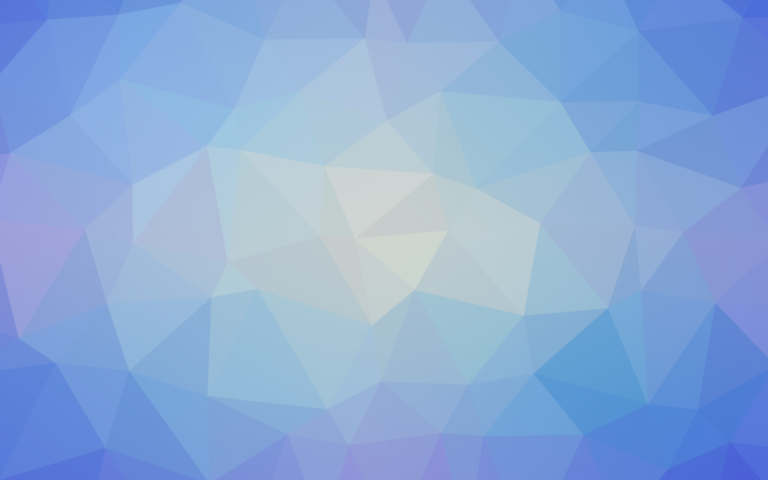
A WebGL 1 fragment shader for this background:

```glsl
precision highp float;

uniform vec2 u_resolution;

#define GRID vec2(6.0, 6.6)
#define JITTER 0.36
#define FACET_SHADE 0.055
#define FACET_TINT 0.025
#define FACET_SLOPE 0.25
#define CENTRE_COLOR vec3(0.82, 0.82, 0.80)

float hash(vec2 p) {
  return fract(sin(dot(p, vec2(27.17, 61.73))) * 4375.85);
}

// Mesh vertex in units of canvas height; odd rows are staggered
vec2 vertex(vec2 id) {
  vec2 jitter = vec2(hash(id), hash(id + 37.4)) * 2.0 - 1.0;
  vec2 stagger = vec2(0.5 * mod(id.y, 2.0), 0.0);
  return (id + stagger + JITTER * jitter) / GRID;
}

float glow(vec2 p, vec2 centre, float radius) {
  vec2 d = (p - centre) / radius;
  return exp(-dot(d, d));
}

// Broad colour field; p spans -1 to 1 on both axes
vec3 field(vec2 p) {
  vec2 a = abs(p);
  vec3 color = CENTRE_COLOR;
  color.r -= 0.21 * (a.x + a.y) + 0.06 * a.x * a.y;
  color.g -= 0.22 * p.x * p.x + (0.17 - 0.03 * p.y) * p.y * p.y;
  color.b += 0.05 * smoothstep(0.0, 0.7, length(p));

  color -= vec3(0.20, 0.09, 0.02) * glow(p, vec2(0.62, -0.66), 0.42);
  color -= vec3(0.10, 0.05, 0.00) * glow(p, vec2(0.65, 0.62), 0.42);
  color -= vec3(0.09, 0.03, 0.00) * glow(p, vec2(-0.75, -0.62), 0.42);
  color -= vec3(0.06, 0.03, 0.01) * glow(p, vec2(0.70, 0.00), 0.35);
  color -= vec3(0.05, 0.02, 0.00) * glow(p, vec2(0.00, -0.60), 0.30);
  color += vec3(0.01, 0.03, 0.05) * glow(p, vec2(-0.60, 0.55), 0.45);
  return color;
}

// Signed distance to a line, positive on its left
float edge(vec2 p, vec2 a, vec2 b) {
  vec2 e = b - a;
  vec2 d = p - a;
  return (e.x * d.y - e.y * d.x) / max(length(e), 0.0001);
}

// One facet: premultiplied colour with coverage in alpha
vec4 facet(vec2 p, vec2 a, vec2 b, vec2 c, vec2 seed) {
  float inside = min(edge(p, a, b), min(edge(p, b, c), edge(p, c, a)));
  float pixel = 1.0 / u_resolution.y;
  float cover = smoothstep(-pixel, pixel, inside);
  vec2 halfSize = 0.5 * vec2(u_resolution.x / u_resolution.y, 1.0);
  vec2 site = mix((a + b + c) / 3.0, p, FACET_SLOPE);
  vec3 color = field(site / halfSize);
  float shade = hash(seed + 11.3) - 0.5;
  float tint = hash(seed + 73.9) - 0.5;
  color += FACET_SHADE * shade * vec3(1.0, 0.8, 0.4);
  color += FACET_TINT * tint * vec3(1.0, -0.5, 0.0);
  return vec4(color, 1.0) * cover;
}

void main() {
  vec2 p = (gl_FragCoord.xy - 0.5 * u_resolution) / u_resolution.y;
  vec2 cell = floor(p * GRID);
  vec4 sum = vec4(0.0);

  // Split each nearby cell along its shorter diagonal
  for (int j = -1; j <= 1; j++) {
    for (int i = -2; i <= 1; i++) {
      vec2 id = cell + vec2(float(i), float(j));
      vec2 a = vertex(id);
      vec2 b = vertex(id + vec2(1.0, 0.0));
      vec2 c = vertex(id + vec2(1.0, 1.0));
      vec2 d = vertex(id + vec2(0.0, 1.0));
      vec2 other = id + 0.5;
      if (distance(a, c) < distance(b, d)) {
        sum += facet(p, a, b, c, id) + facet(p, a, c, d, other);
      } else {
        sum += facet(p, a, b, d, id) + facet(p, b, c, d, other);
      }
    }
  }

  gl_FragColor = vec4(sum.rgb / max(sum.a, 0.001), 1.0);
}
```
